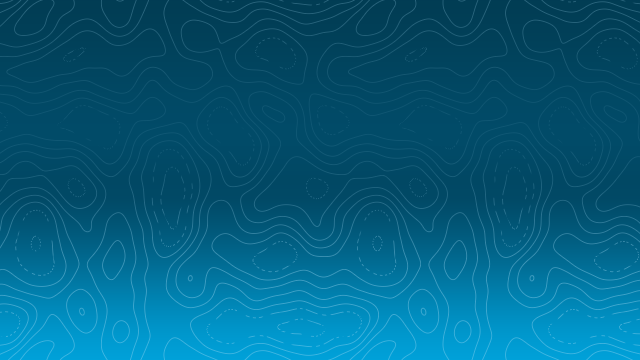
Reproduce this background procedurally as a Shadertoy shader.

```glsl
#define TILE_SIZE 0.949
#define CELLS 5.0
#define LEVEL_STEP 0.17
#define DASH_HEIGHT 0.34
#define DASHES 22.0
#define LINE_WIDTH 0.0023
#define GLOW_TOP 0.45

const vec3 SKY_TOP = vec3(0.005, 0.235, 0.325);
const vec3 SKY_MIDDLE = vec3(0.005, 0.295, 0.410);
const vec3 GLOW = vec3(0.0, 0.630, 0.850);
const vec3 INK = vec3(0.62, 0.85, 0.95);

// Unit gradient for a lattice point, wrapped at the tile edge
vec2 latticeGradient(vec2 cell, float period) {
    cell = mod(cell, period);
    float h = fract(sin(dot(cell, vec2(127.1, 311.7)) + period) * 43758.5);
    float angle = 6.28319 * h;
    return vec2(cos(angle), sin(angle));
}

float tiledNoise(vec2 p, float period) {
    vec2 cell = floor(p);
    vec2 f = p - cell;
    vec2 blend = f * f * f * (f * (f * 6.0 - 15.0) + 10.0);
    vec2 right = vec2(1.0, 0.0);
    vec2 up = vec2(0.0, 1.0);
    float a = dot(latticeGradient(cell, period), f);
    float b = dot(latticeGradient(cell + right, period), f - right);
    float c = dot(latticeGradient(cell + up, period), f - up);
    float d = dot(latticeGradient(cell + 1.0, period), f - 1.0);
    return mix(mix(a, b, blend.x), mix(c, d, blend.x), blend.y);
}

// Terrain height: broad hills with a little fine relief
float terrain(vec2 p) {
    vec2 q = p / TILE_SIZE * CELLS;
    return 1.15 * tiledNoise(q, CELLS) + 0.16 * tiledNoise(q * 2.0 + 0.37, CELLS * 2.0);
}

// Coverage of the contour lines, dashed around the summits and pits
float contours(vec2 p, float pixel) {
    vec2 e = vec2(0.002, 0.0);
    float height = terrain(p);
    vec2 slope = vec2(terrain(p + e.xy) - terrain(p - e.xy),
                      terrain(p + e.yx) - terrain(p - e.yx)) / (2.0 * e.x);
    float steepness = max(length(slope), 0.8);
    float offset = abs(fract(height / LEVEL_STEP) - 0.5) * LEVEL_STEP;
    float dist = offset / steepness;
    float line = clamp((0.5 * LINE_WIDTH - dist) / pixel + 0.5, 0.0, 1.0);
    line *= min(1.0, LINE_WIDTH / pixel);

    float turn = atan(slope.y, slope.x + 1e-5);
    float dash = smoothstep(-0.5, 0.5, sin(turn * DASHES));
    return line * mix(1.0, dash, step(DASH_HEIGHT, abs(height)));
}

// Dark sky above, bright blue glow rising from the lower edge
vec3 background(float y) {
    vec3 sky = mix(SKY_MIDDLE, SKY_TOP, smoothstep(0.6, 1.05, y));
    sky *= 1.0 - 0.04 * exp(-pow((y - 0.5) / 0.08, 2.0));
    float rise = clamp(1.0 - y / GLOW_TOP, 0.0, 1.0);
    return mix(sky, GLOW, mix(rise, smoothstep(0.0, 1.0, rise), 0.5));
}

void mainImage(out vec4 fragColor, in vec2 fragCoord) {
    vec2 p = fragCoord / iResolution.y;
    vec3 color = background(p.y);

    // Lines fade out across the middle of the canvas
    float lowFade = 1.0 - smoothstep(0.2, 0.65, p.y);
    float highFade = smoothstep(0.7, 1.0, p.y);
    float opacity = 0.11 + 0.40 * lowFade + 0.22 * highFade;
    color = mix(color, INK, opacity * contours(p, 1.0 / iResolution.y));

    fragColor = vec4(color, 1.0);
}
```
